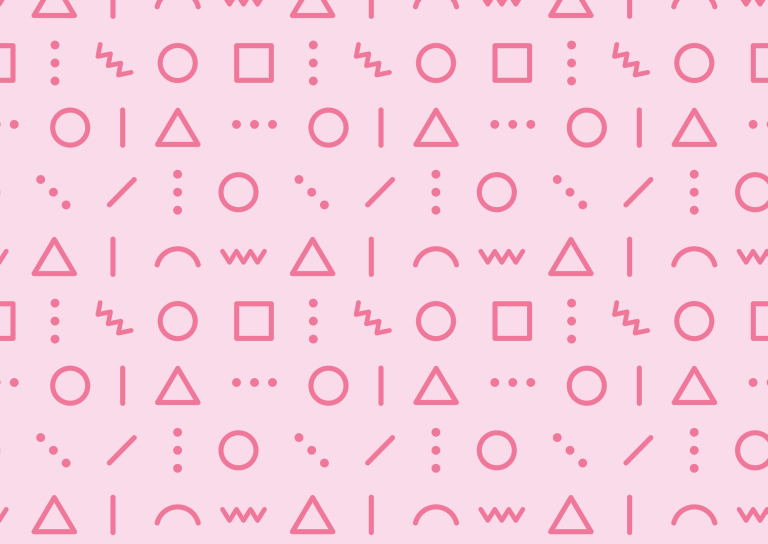
Write a Shadertoy shader that draws this pattern.

```glsl
// A seamless pink tile of outlined shapes, dots and zigzags, in four rows.
// Each motif is a distance function evaluated in coordinates wrapped around
// its own centre, so motifs cross the tile border without being cut.

const float CANVAS_WIDTH = 768.0;            // design units across the canvas
const vec2  TILE = vec2(258.3, 258.1);       // size of one repeat
const float FIRST_ROW = 63.0;                // first row, measured from the top
const float ROW_STEP = 64.6;
const float STROKE = 2.55;                   // half the line width
const float DOT_RADIUS = 4.4;
const float DOT_GAP = 18.0;
const float CIRCLE_RADIUS = 17.5;
const float SQUARE_HALF = 17.3;
const float BAR_HALF = 17.6;
const vec2  ARC_END = vec2(20.5, -5.1);      // arc tip relative to its centre
const vec3  BACKGROUND = vec3(0.978, 0.860, 0.918);
const vec3  INK = vec3(0.937, 0.467, 0.604);

// Position relative to the nearest repeat of a motif at (x, row).
vec2 place(vec2 p, float x, float row) {
    vec2 centre = vec2(x, FIRST_ROW + row * ROW_STEP);
    return mod(p - centre + 0.5 * TILE, TILE) - 0.5 * TILE;
}

float segment(vec2 p, vec2 a, vec2 b) {
    vec2 ab = b - a;
    return length(p - a - ab * clamp(dot(p - a, ab) / dot(ab, ab), 0.0, 1.0));
}

// Outlines: distance to the centre line minus half the stroke.
float bar(vec2 p, vec2 halfSpan) {
    return segment(p, -halfSpan, halfSpan) - STROKE;
}

float circle(vec2 p) {
    return abs(length(p) - CIRCLE_RADIUS) - STROKE;
}

float square(vec2 p) {
    vec2 d = abs(p) - SQUARE_HALF;
    float box = length(max(d, 0.0)) + min(max(d.x, d.y), 0.0);
    return abs(box) - STROKE;
}

float triangle(vec2 p) {
    p.x = abs(p.x);
    vec2 apex = vec2(0.0, -17.3);
    vec2 corner = vec2(20.2, 16.8);
    float side = segment(p, apex, corner);
    float base = segment(p, vec2(0.0, corner.y), corner);
    return min(side, base) - STROKE;
}

float arc(vec2 p) {
    float radius = length(ARC_END);
    p.y -= radius - 8.0;
    p.x = abs(p.x);
    bool within = p.y * ARC_END.x < p.x * ARC_END.y;
    float d = within ? abs(length(p) - radius) : length(p - ARC_END);
    return d - STROKE;
}

// Three dots spaced evenly along a direction.
float dots(vec2 p, vec2 direction) {
    vec2 gap = DOT_GAP * normalize(direction);
    float nearest = clamp(round(dot(p, gap) / dot(gap, gap)), -1.0, 1.0);
    return length(p - gap * nearest) - DOT_RADIUS;
}

// Three teeth, each going out to a point and back to the next start.
float zigzag(vec2 p, vec2 start, vec2 tooth, vec2 advance) {
    float d = 1e4;
    for (int i = 0; i < 3; i++) {
        vec2 a = start + float(i) * advance;
        d = min(d, segment(p, a, a + tooth));
        d = min(d, segment(p, a + tooth, a + advance));
    }
    return d - STROKE * 0.92;
}

float pattern(vec2 p) {
    // Row 0: square, upright dots, slanted zigzag, circle
    float d = square(place(p, 254.0, 0.0));
    d = min(d, dots(place(p, 55.0, 0.0), vec2(0, 1)));
    d = min(d, zigzag(place(p, 115.0, 0.0), vec2(-14.8, -18.5),
                      vec2(-2.3, 11.9), vec2(10.3, 9.3)));
    d = min(d, circle(place(p, 177.7, 0.0)));
    // Row 1: circle, bar, triangle, level dots
    d = min(d, circle(place(p, 70.2, 1.0)));
    d = min(d, bar(place(p, 122.7, 1.0), vec2(0, BAR_HALF)));
    d = min(d, triangle(place(p, 177.8, 1.0)));
    d = min(d, dots(place(p, 254.5, 0.95), vec2(1, 0)));
    // Row 2: sloping dots, diagonal bar, upright dots, circle
    d = min(d, dots(place(p, 53.4, 2.0), vec2(1, 1)));
    d = min(d, bar(place(p, 121.8, 2.0), vec2(12.4, -12.6)));
    d = min(d, dots(place(p, 177.6, 2.0), vec2(0, 1)));
    d = min(d, circle(place(p, 238.5, 2.0)));
    // Row 3: triangle, bar, arc, level zigzag
    d = min(d, triangle(place(p, 54.3, 3.0)));
    d = min(d, bar(place(p, 113.0, 3.0), vec2(0, BAR_HALF)));
    d = min(d, arc(place(p, 177.7, 3.0)));
    d = min(d, zigzag(place(p, 243.5, 3.0), vec2(-21.0, -5.5),
                      vec2(7.0, 11.0), vec2(14.0, 0.0)));
    return d;
}

void mainImage(out vec4 fragColor, in vec2 fragCoord) {
    float unitsPerPixel = CANVAS_WIDTH / iResolution.x;
    vec2 p = vec2(fragCoord.x, iResolution.y - fragCoord.y) * unitsPerPixel;
    float edge = 0.7 * unitsPerPixel;
    float ink = 1.0 - smoothstep(-edge, edge, pattern(p));
    fragColor = vec4(mix(BACKGROUND, INK, ink), 1.0);
}
```
